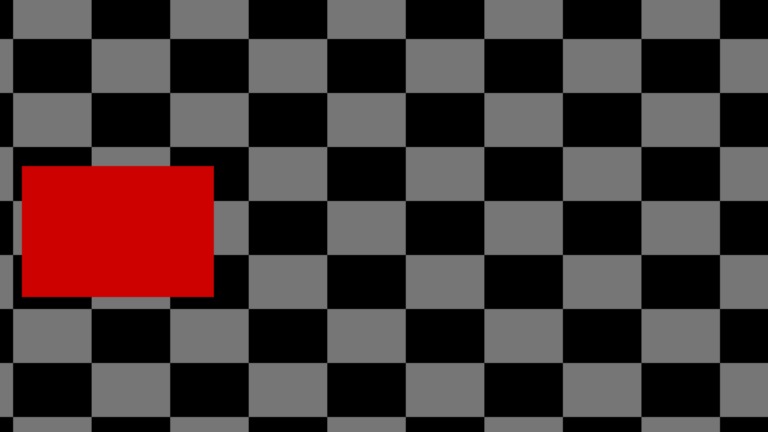
Write a Shadertoy shader that draws this pattern.

```glsl
// Alternates between -1 and 1 on successive unit cells, with soft crossings
vec2 softStripes(vec2 p, vec2 feather) {
    vec2 edgeDist = 0.5 - abs(mod(p + 0.5, 2.0) - 1.0);
    return smoothstep(-feather, feather, edgeDist) * 2.0 - 1.0;
}

float boxDistance(vec2 p, vec2 halfSize) {
    vec2 d = abs(p) - halfSize;
    return length(max(d, 0.0)) + min(max(d.x, d.y), 0.0);
}

void mainImage(out vec4 fragColor, in vec2 fragCoord) {
    vec2 uv = (fragCoord - 0.5 * iResolution.xy) / iResolution.y;
    float feather = 0.93 / iResolution.y;

    // Checkerboard of wide cells, shifted equally on both axes
    vec2 cells = vec2(5.5, 8.0);
    vec2 stripes = softStripes(uv * cells + 0.7222, feather * cells);
    float checker = 0.5 + 0.5 * stripes.x * stripes.y;
    vec3 color = vec3(0.463) * checker;

    // Red block at the left
    float block = boxDistance(uv - vec2(-0.616, -0.036), vec2(0.2222, 0.1516));
    color = mix(vec3(0.8, 0.005, 0.0), color, smoothstep(-feather, feather, block));

    fragColor = vec4(color, 1.0);
}
```
